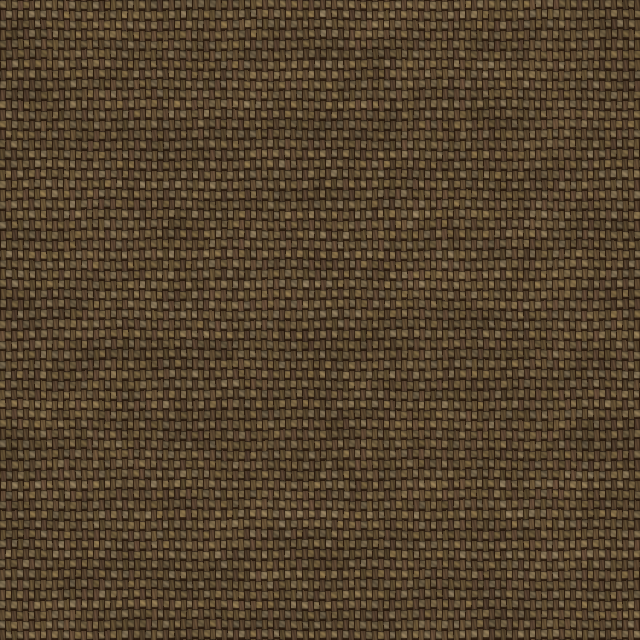
A WebGL 1 fragment shader for this texture:

```glsl
precision highp float;
// Plain-weave brown upholstery cloth: pale weft knots between darker warp ribs.

uniform vec2 u_resolution;

const vec2  THREADS     = vec2(110.0, 64.0);  // warp threads across, weft rows down
const vec2  KNOT_HALF   = vec2(0.50, 0.34);   // weft knot half size, in cells
const float KNOT_LIFT   = 0.07;               // knot offset above its shadow
const float WARP_HALF   = 0.43;               // warp rib half width, in cells
const float EDGE_SOFT   = 0.07;               // least edge softness, in cells
const float WOBBLE      = 0.07;               // thread waviness, in cells
const float THREAD_VARY = 0.13;               // tone change from thread to thread
const float KNOT_VARY   = 0.24;               // tone change from crossing to crossing
const float FIBRE_VARY  = 0.10;               // contrast of the fine fibres
const float TAU         = 6.28318;

const vec3 GAP_COLOR   = vec3(0.15, 0.09, 0.045);
const vec3 WARP_RUSSET = vec3(0.36, 0.27, 0.20);
const vec3 WARP_OLIVE  = vec3(0.37, 0.30, 0.19);
const vec3 WEFT_OCHRE  = vec3(0.47, 0.39, 0.25);
const vec3 WEFT_GREY   = vec3(0.48, 0.42, 0.32);

float hash(vec2 p) {
  return fract(sin(dot(p, vec2(127.1, 311.7))) * 4375.85);
}

// Soft band of the given half width around zero.
float band(float d, float halfWidth, float soft) {
  return 1.0 - smoothstep(halfWidth - soft, halfWidth + soft, abs(d));
}

// Rounded cross-section of a yarn, 1 on its crest.
float yarnProfile(float d, float depth) {
  return 1.0 - depth * 4.0 * d * d;
}

// Layered sines that wrap at the canvas edge.
vec2 threadWobble(vec2 uv) {
  vec2 slow = sin(TAU * (uv.yx * vec2(3.0, 2.0) + uv * vec2(2.0, 5.0)));
  vec2 quick = sin(TAU * (uv.yx * vec2(11.0, 9.0) - uv * vec2(7.0, 4.0)));
  return WOBBLE * (slow + 0.6 * quick);
}

// Broad uneven dye, stretched along the weft.
float dyeMottle(vec2 uv) {
  float broad = sin(TAU * (uv.x + 3.0 * uv.y) + 2.0 * sin(TAU * uv.x));
  float streak = sin(TAU * (9.0 * uv.y - uv.x) + sin(TAU * 4.0 * uv.x));
  return 0.02 * broad + 0.03 * streak;
}

void main() {
  vec2 uv = gl_FragCoord.xy / u_resolution;
  vec2 soft = max(vec2(EDGE_SOFT), 0.6 * THREADS / u_resolution);
  vec2 p = uv * THREADS + threadWobble(uv);
  vec2 cell = mod(floor(p), THREADS);
  vec2 f = fract(p) - 0.5;
  float weftOnTop = mod(cell.x + cell.y, 2.0);

  // Random tones of the threads and of this crossing
  float warpTone = hash(vec2(cell.x, 7.3)) - 0.5;
  float weftTone = hash(vec2(3.9, cell.y)) - 0.5;
  float knotTone = hash(cell + 17.0) - 0.5;
  float tint = hash(cell.yx + 41.0);

  // Fine fibres twist along each yarn
  float phase = TAU * hash(cell + 5.0);
  float warpFibre = sin(TAU * (1.7 * f.x + 0.5 * f.y) + phase);
  float weftFibre = sin(TAU * (1.6 * f.y + 0.6 * f.x) + phase);

  // Warp rib, shaded where it dives under the weft
  float ribTone = 1.0 + THREAD_VARY * warpTone + KNOT_VARY * 0.8 * knotTone;
  ribTone += FIBRE_VARY * warpFibre;
  ribTone *= yarnProfile(f.x, 0.25) * mix(yarnProfile(f.y, 0.10), 0.62, weftOnTop);
  vec3 warp = mix(WARP_RUSSET, WARP_OLIVE, tint) * ribTone;
  vec3 color = mix(GAP_COLOR, warp, band(f.x, WARP_HALF, soft.x));

  // Dark slot below each knot
  float slot = weftOnTop * (1.0 - smoothstep(-0.40 - soft.y, -0.20 + soft.y, f.y));
  color = mix(color, GAP_COLOR, 0.85 * slot);

  // Weft knot, lit on its crest
  vec2 k = f - vec2(0.0, KNOT_LIFT);
  float knot = weftOnTop * band(k.x, KNOT_HALF.x, soft.x) * band(k.y, KNOT_HALF.y, soft.y);
  float knotShade = 1.0 + THREAD_VARY * weftTone + KNOT_VARY * knotTone;
  knotShade += FIBRE_VARY * weftFibre;
  knotShade *= yarnProfile(k.x, 0.12) * yarnProfile(k.y, 0.35);
  color = mix(color, mix(WEFT_OCHRE, WEFT_GREY, tint) * knotShade, knot);

  color *= 1.0 + dyeMottle(uv);
  gl_FragColor = vec4(clamp(color, 0.0, 1.0), 1.0);
}
```
